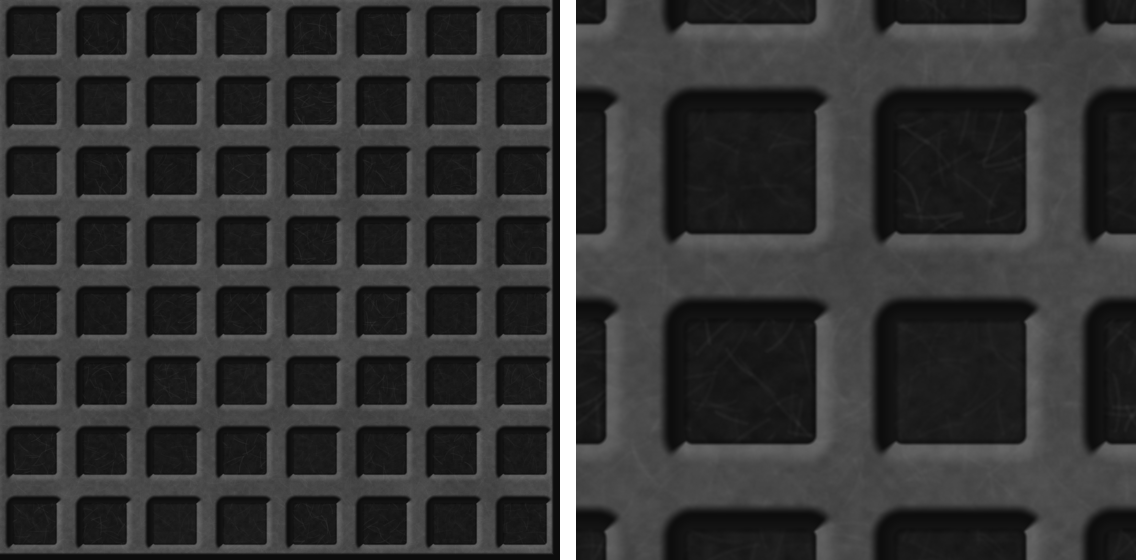
Left, the full canvas; right, a detail of the centre.
This pattern is drawn by a WebGL 1 fragment shader. Its source:

```glsl
precision highp float;

uniform vec2 u_resolution;

const float REPEATS = 8.0;
const vec2 PIT_CENTER = vec2(0.495, 0.518);
const vec2 FLOOR_HALF = vec2(0.316, 0.300);
const float FLOOR_RADIUS = 0.045;
const float WALL_WIDTH = 0.105;
const vec2 TO_LIGHT = vec2(-0.66, 0.75);

float hash(vec2 p) {
  return fract(sin(dot(p, vec2(127.1, 311.7))) * 43758.5453);
}

float valueNoise(vec2 p) {
  vec2 i = floor(p);
  vec2 f = fract(p);
  f = f * f * (3.0 - 2.0 * f);
  float low = mix(hash(i), hash(i + vec2(1.0, 0.0)), f.x);
  float high = mix(hash(i + vec2(0.0, 1.0)), hash(i + vec2(1.0, 1.0)), f.x);
  return mix(low, high, f.y);
}

float fractalNoise(vec2 p) {
  float sum = 0.0;
  float weight = 0.5;
  for (int i = 0; i < 4; i++) {
    sum += weight * valueNoise(p);
    p = p * 2.03 + 17.3;
    weight *= 0.5;
  }
  return sum - 0.47;
}

float roundedBox(vec2 p, vec2 halfSize, float radius) {
  vec2 q = abs(p) - halfSize + radius;
  return length(max(q, 0.0)) + min(max(q.x, q.y), 0.0) - radius;
}

// Outward direction from the box, valid outside its straight core
vec2 boxDirection(vec2 p, vec2 halfSize, float radius) {
  vec2 q = max(abs(p) - halfSize + radius, 0.0);
  return sign(p) * q / max(length(q), 0.0001);
}

// Short bowed hairs, one per grid cell in each shifted layer
float fibres(vec2 uv, float density) {
  float sum = 0.0;
  for (int i = 0; i < 9; i++) {
    float layer = float(i);
    vec2 p = uv * density + vec2(layer * 0.37, layer * 0.61);
    vec2 seed = floor(p) + layer * 31.0;
    float angle = 6.2832 * hash(seed);
    float c = cos(angle);
    float s = sin(angle);
    vec2 q = mat2(c, -s, s, c) * (fract(p) - 0.5);
    q.y += (hash(seed + 5.3) - 0.5) * (q.x * q.x * 1.4 - 0.1);
    float reach = mix(0.2, 0.42, hash(seed + 9.1));
    float d = length(vec2(max(abs(q.x) - reach, 0.0), q.y));
    sum += hash(seed + 2.7) * (1.0 - smoothstep(0.0, 0.055, d));
  }
  return sum;
}

// Pit wall: deep shadow facing away from light, soft glint facing it
float wallTone(float top, float d, float facing) {
  float shadowTone = mix(0.075, 0.052, smoothstep(0.0, 0.06, d));
  float shadow = mix(shadowTone, top, smoothstep(0.6, 1.2, d / WALL_WIDTH));
  float glint = top + 0.085 * (1.0 - smoothstep(0.25, 1.05, d / WALL_WIDTH));
  return mix(shadow, glint, smoothstep(-0.16, 0.2, facing));
}

// Raised outer rim, bright at upper left and black at lower right
float rimTone(float tone, vec2 uv) {
  float bright = min(uv.x, 1.0 - uv.y);
  float dark = min(1.0 - uv.x - 0.0135, uv.y - 0.0115);
  tone += 0.035 * (1.0 - smoothstep(0.0, 0.007, bright));
  tone += 0.035 * (1.0 - smoothstep(0.002, 0.009, dark));
  return mix(0.05, tone, smoothstep(-0.003, 0.003, dark));
}

void main() {
  vec2 uv = gl_FragCoord.xy / u_resolution;
  vec2 grid = uv * REPEATS;
  vec2 cell = floor(grid);
  vec2 p = fract(grid) - PIT_CENTER;
  float pixel = REPEATS / min(u_resolution.x, u_resolution.y);

  float d = roundedBox(p, FLOOR_HALF, FLOOR_RADIUS);
  vec2 outward = boxDirection(p, FLOOR_HALF, FLOOR_RADIUS);
  float facing = dot(-outward, TO_LIGHT);

  // Surface wear
  float hair = fibres(uv, 25.0);
  float grain = fractalNoise(uv * 150.0);
  float stain = fractalNoise(uv * 16.0);

  // Lattice top and walls
  float top = 0.283 + 0.07 * stain + 0.07 * grain + 0.014 * (hair - 0.5);
  float tone = wallTone(top, d, facing);

  // Fibrous floor, slightly different in each pit
  float cellTone = 0.016 * (hash(cell + 3.7) - 0.5);
  float cellHair = mix(0.014, 0.036, hash(cell + 8.2));
  float pit = 0.104 + cellTone + cellHair * (hair - 0.35) + 0.05 * grain;
  pit *= mix(1.0, 0.68, smoothstep(-0.035, -0.005, d));
  float edge = 0.008 + 0.5 * pixel;
  tone = mix(pit, tone, smoothstep(-edge, edge, d));

  tone = rimTone(tone, uv);
  gl_FragColor = vec4(vec3(tone), 1.0);
}
```
